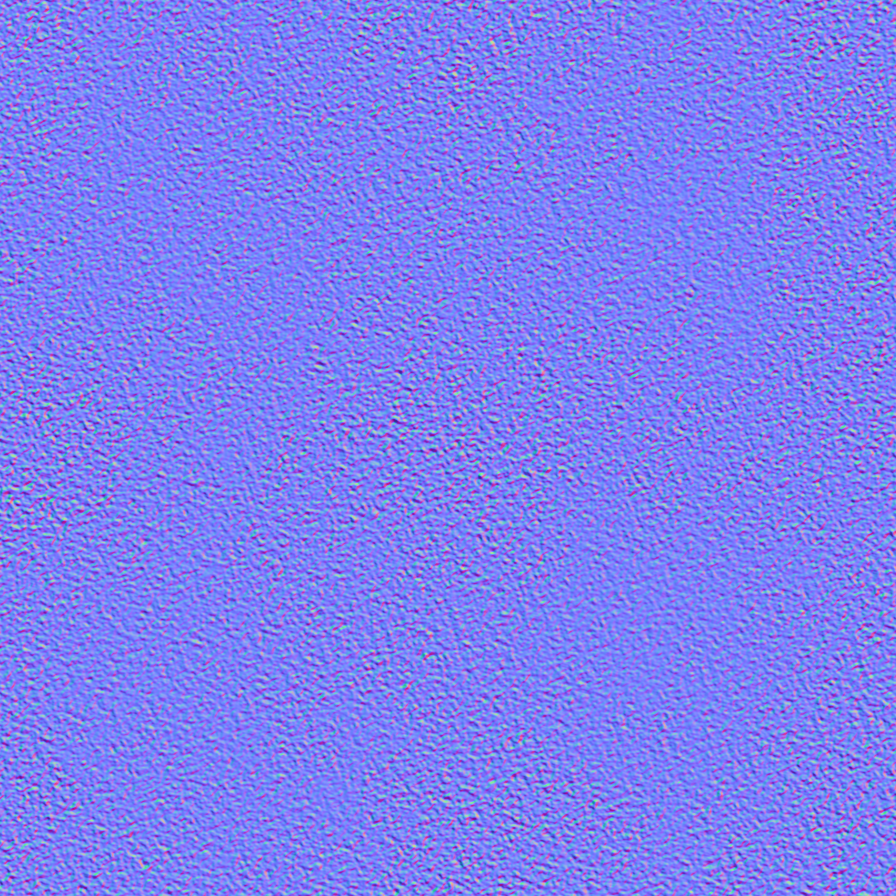
Give the GLSL for this texture map, as a Shadertoy shader.

```glsl
vec2 hash22(vec2 p) {
    vec3 q = fract(p.xyx * vec3(0.1031, 0.1030, 0.0973));
    q += dot(q, q.yzx + 33.33);
    return fract((q.xx + q.yz) * q.zy);
}

float cornerRamp(vec2 cell, vec2 offset) {
    return dot(hash22(cell + 400.0) * 2.0 - 1.0, offset);
}

// Gradient noise with a quintic fade
float gradientNoise(vec2 p) {
    vec2 i = floor(p), f = p - i;
    vec2 u = f * f * f * (f * (f * 6.0 - 15.0) + 10.0);
    vec2 e = vec2(1.0, 0.0);
    float low = mix(cornerRamp(i, f), cornerRamp(i + e, f - e), u.x);
    float high = mix(cornerRamp(i + e.yx, f - e.yx), cornerRamp(i + 1.0, f - 1.0), u.x);
    return mix(low, high, u.y);
}

// Fine grain, slightly stretched along a rising diagonal
float grainHeight(vec2 uv) {
    vec2 along = vec2(0.95, 0.31);
    vec2 p = vec2(dot(uv, along) * 0.91, dot(uv, vec2(-along.y, along.x)) * 1.09);
    vec2 turned = vec2(p.x * 0.8 - p.y * 0.6, p.x * 0.6 + p.y * 0.8);
    return 0.38 * gradientNoise(p * 145.0) / 145.0
         + 0.38 * gradientNoise(turned * 230.0 + 271.3) / 230.0;
}

// Broad rough and smooth areas
float roughness(vec2 uv) {
    vec2 bands = cos(uv * 12.566);
    return 1.0 + 0.1 * bands.x + 0.06 * bands.y
         + 0.22 * gradientNoise(uv * 5.0 + 9.0)
         + 0.25 * gradientNoise(uv * 14.0 + 30.0);
}

void mainImage(out vec4 fragColor, in vec2 fragCoord) {
    vec2 uv = fragCoord / iResolution.xy;

    // Surface tilt from central differences
    vec2 e = vec2(0.0009, 0.0);
    vec2 tilt = -vec2(grainHeight(uv + e) - grainHeight(uv - e),
                      grainHeight(uv + e.yx) - grainHeight(uv - e.yx)) / (2.0 * e.x);
    tilt *= roughness(uv);

    // Flatten gentle slopes, sharpen steep ones and lean them to the lower right
    float steepness = dot(tilt, tilt);
    tilt *= 0.8 + 1.1 * min(steepness, 1.0);
    tilt += vec2(0.42, -0.12) * (min(steepness, 0.8) - 0.14);

    // Encode the normal as colour, with darker blue on steep faces
    vec3 normal = normalize(vec3(tilt, 1.0));
    normal.z = pow(normal.z, 2.2);
    fragColor = vec4(normal * 0.5 + 0.5, 1.0);
}
```
